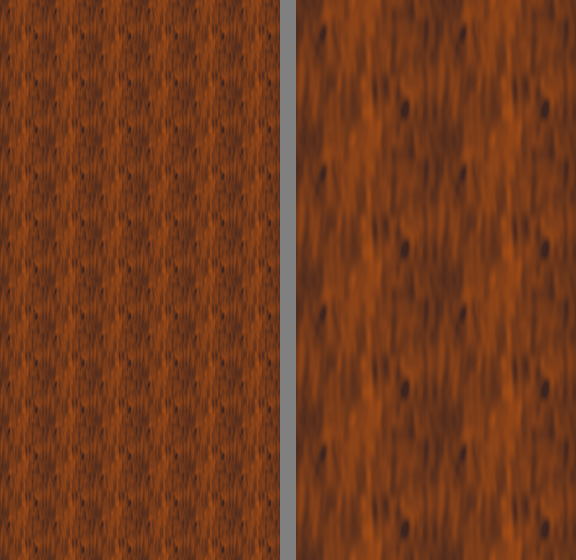
Left, the full canvas; right, a detail of the centre.
Write a WebGL 1 fragment shader that draws this texture.

```glsl
precision highp float;
// Repeating wood veneer: square tiles of upright grain with two knots each.
// Wrapping value noise, stretched along the grain and bent around the knots,
// sets a tone that runs from dark pores to orange heartwood.

#define REPEATS vec2(6.0, 12.0)
#define DARK_WOOD vec3(0.24, 0.14, 0.118)
#define BRIGHT_WOOD vec3(0.68, 0.315, 0.083)
#define BASE_TONE 0.455
#define COARSE_GRAIN 0.20
#define FINE_GRAIN 0.42
#define PORE_GRAIN 0.24
#define GRAIN_WAVE 0.008
#define KNOT_A vec2(0.20, 0.77)
#define KNOT_B vec2(0.79, 0.24)
#define KNOT_LEAN 0.16
#define SMUDGE_DEPTH 0.30

const float TAU = 6.2831853;

uniform vec2 u_resolution;

float hash(vec2 cell) {
  return fract(sin(dot(cell, vec2(127.1, 311.7))) * 4375.85);
}

// Value noise over the unit tile; whole cell counts make it wrap
float tileNoise(vec2 p, vec2 cells, float seed) {
  vec2 q = p * cells;
  vec2 i = floor(q);
  vec2 f = q - i;
  f = f * f * (3.0 - 2.0 * f);
  vec2 a = mod(i, cells) + seed;
  vec2 b = mod(i + 1.0, cells) + seed;
  return mix(mix(hash(a), hash(vec2(b.x, a.y)), f.x),
             mix(hash(vec2(a.x, b.y)), hash(b), f.x), f.y);
}

// Shortest offset between two points of the wrapping tile
vec2 wrapOffset(vec2 p, vec2 centre) {
  return fract(p - centre + 0.5) - 0.5;
}

float softSpot(vec2 offset, vec2 radius) {
  vec2 q = offset / radius;
  return exp(-dot(q, q));
}

// Leaning offset from a knot
vec2 knotOffset(vec2 p, vec2 centre) {
  vec2 d = wrapOffset(p, centre);
  d.x -= KNOT_LEAN * d.y;
  return d;
}

// Sideways shift that spreads the grain around a knot
float knotBend(vec2 d) {
  return -0.5 * d.x * softSpot(d, vec2(0.08, 0.20));
}

// Dark core with a trailing streak inside an orange flame
float knotTone(vec2 d) {
  float flame = 0.30 * softSpot(d - vec2(0.01, 0.05), vec2(0.05, 0.13));
  float core = 0.68 * softSpot(d, vec2(0.024, 0.07));
  float streak = 0.22 * softSpot(d + vec2(0.03, 0.13), vec2(0.018, 0.13));
  return flame - core - streak;
}

void main() {
  vec2 tile = fract(gl_FragCoord.xy / u_resolution * REPEATS);
  vec2 knotA = knotOffset(tile, KNOT_A);
  vec2 knotB = knotOffset(tile, KNOT_B);

  // Grain coordinates: gentle wave plus the bend at the knots
  vec2 grain = tile;
  grain.x += GRAIN_WAVE * sin(TAU * (tile.y + tile.x));
  grain.x += 0.5 * GRAIN_WAVE * sin(TAU * (2.0 * tile.y - tile.x));
  grain.x += knotBend(knotA) + knotBend(knotB);

  // Long fibres and short pores
  float tone = BASE_TONE;
  tone += COARSE_GRAIN * (tileNoise(grain, vec2(12.0, 3.0), 17.0) - 0.5);
  tone += FINE_GRAIN * (tileNoise(grain, vec2(27.0, 5.0), 59.0) - 0.5);
  tone += PORE_GRAIN * (tileNoise(grain, vec2(36.0, 10.0), 83.0) - 0.5);

  // Broad bands: dark at the tile edge, glowing near its middle
  tone -= 0.055 * cos(TAU * tile.x);
  tone += 0.14 * softSpot(vec2(grain.x - 0.51, 0.0), vec2(0.075, 1.0));

  // Knots and a row of dark smudges
  tone += knotTone(knotA) + knotTone(knotB);
  for (int i = 0; i < 3; i++) {
    float k = float(i);
    vec2 centre = vec2(0.57 + 0.08 * k, 0.37 + 0.03 * sin(2.4 * k));
    tone -= SMUDGE_DEPTH * softSpot(wrapOffset(tile, centre), vec2(0.02, 0.10));
  }

  vec3 colour = mix(DARK_WOOD, BRIGHT_WOOD, clamp(tone, 0.0, 1.0));
  gl_FragColor = vec4(colour, 1.0);
}
```
